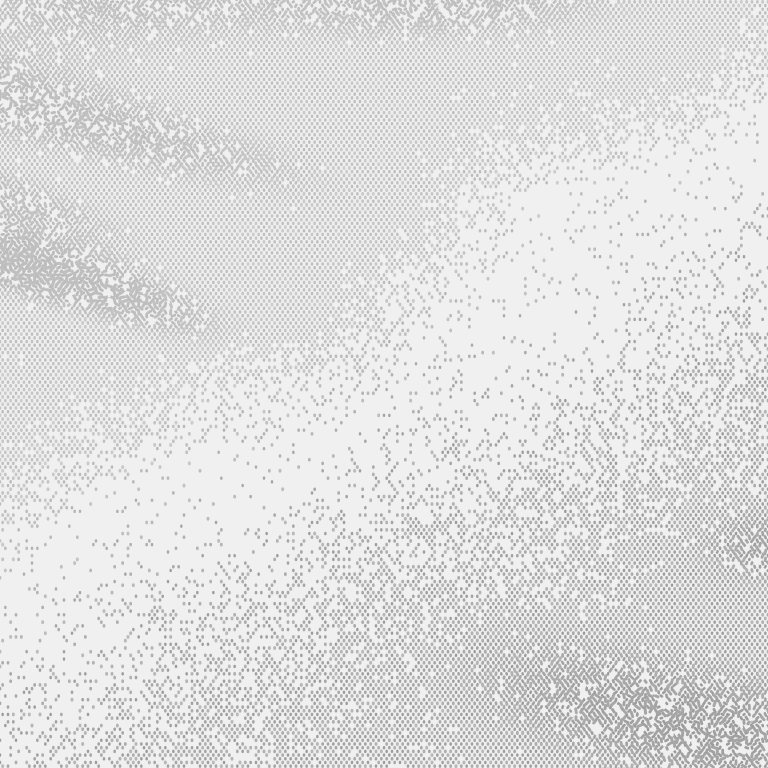
A WebGL 1 fragment shader for this background:

```glsl
precision highp float;
// Pale halftone paper: staggered grey dots thinning along a diagonal, with rough brushed bands.

#define COLUMNS 144.0
#define ROWS 208.0
#define PAPER 0.94
#define UPPER_INK 0.73
#define LOWER_INK 0.60
#define DOT_RADIUS 0.00175
#define DOT_STRETCH 0.0006
#define STROKE_STRETCH 0.0042
#define MIN_PRESENCE 0.10

uniform vec2 u_resolution;

float hash(vec2 p) {
  vec3 q = fract(vec3(p.xyx) * 0.1031);
  q += dot(q, q.yzx + 33.33);
  return fract((q.x + q.y) * q.z);
}

float noise(vec2 p) {
  vec2 i = floor(p), f = fract(p);
  f = f * f * (3.0 - 2.0 * f);
  return mix(mix(hash(i), hash(i + vec2(1.0, 0.0)), f.x),
             mix(hash(i + vec2(0.0, 1.0)), hash(i + 1.0), f.x), f.y);
}

// Soft elliptical patch
float patchAt(vec2 p, vec2 center, vec2 radii) {
  vec2 q = (p - center) / radii;
  return exp(-dot(q, q));
}

// Soft band from a to b, fading towards b
float band(vec2 p, vec2 a, vec2 b, float width) {
  vec2 ab = b - a;
  float t = clamp(dot(p - a, ab) / dot(ab, ab), 0.0, 1.0);
  vec2 q = (p - a - ab * t) / width;
  return exp(-dot(q, q)) * (1.0 - 0.75 * t * t);
}

// Signed distance from the bright diagonal, positive above it
float diagonal(vec2 p) {
  return (p.y - 0.22 - 0.58 * p.x) / 1.156;
}

// How far the dots turn into rough strokes
float roughness(vec2 p) {
  float r = 1.3 * band(p, vec2(-0.04, 0.68), vec2(0.30, 0.57), 0.042);
  r += 0.65 * band(p, vec2(-0.03, 0.76), vec2(0.20, 0.68), 0.035);
  r += 0.85 * band(p, vec2(-0.03, 0.88), vec2(0.46, 0.75), 0.055);
  r += 0.75 * patchAt(p, vec2(0.56, 1.0), vec2(0.28, 0.06));
  r += 0.60 * patchAt(p, vec2(0.10, 1.0), vec2(0.22, 0.08));
  r += 0.75 * band(p, vec2(0.96, 0.04), vec2(0.56, 0.14), 0.10);
  r += 0.60 * patchAt(p, vec2(1.0, 0.29), vec2(0.11, 0.06));
  return min(r, 1.3);
}

// Chance that a grid place holds a mark
float presence(vec2 p, float rough) {
  float s = diagonal(p);
  float above = smoothstep(-0.02, 0.20, s);
  float below = 0.92 * smoothstep(-0.04, 0.46, -s);
  float soft = 0.45 * patchAt(p, vec2(0.41, 0.56), vec2(0.10, 0.08));
  float clearing = 0.50 * patchAt(p, vec2(0.71, 0.75), vec2(0.13, 0.06));
  float drift = 0.22 * (noise(p * 9.0) - 0.5);
  return max(MIN_PRESENCE, above + below + soft - clearing + drift + 0.5 * rough);
}

// Distance to a capsule centred on the origin
float capsule(vec2 p, vec2 dir, float halfLength, float radius) {
  float t = clamp(dot(p, dir), -halfLength, halfLength);
  return length(p - dir * t) - radius;
}

void main() {
  float unit = min(u_resolution.x, u_resolution.y);
  vec2 uv = gl_FragCoord.xy / unit;
  float pixel = 1.0 / unit;
  float shade = PAPER;
  float baseRow = floor(uv.y * ROWS);

  // Nearby marks, laid down in one fixed order so overlaps agree
  for (int j = -1; j <= 1; j++) {
    float row = baseRow + float(j);
    float stagger = 0.5 * mod(row, 2.0);
    float baseColumn = floor(uv.x * COLUMNS - stagger);
    for (int i = -1; i <= 1; i++) {
      vec2 cell = vec2(baseColumn + float(i), row);
      vec2 center = (cell + vec2(0.5 + stagger, 0.5)) / vec2(COLUMNS, ROWS);
      float rough = roughness(center);
      float pick = hash(cell + 17.0);
      float vary = hash(cell + 71.0);
      float turn = hash(cell + 139.0);

      // Shape: upright dots, or tilted strokes where rough
      float wild = smoothstep(0.15, 0.9, rough);
      float angle = (turn - 0.5) * 3.0 * wild;
      float stretch = mix(DOT_STRETCH, STROKE_STRETCH, wild * vary);
      float radius = DOT_RADIUS * (0.88 + 0.2 * vary + 0.25 * max(rough - 0.5, 0.0));
      float d = capsule(uv - center, vec2(sin(angle), cos(angle)), stretch, radius);
      float cover = clamp(0.5 - d / pixel, 0.0, 1.0);
      cover *= step(pick, presence(center, rough));

      // Tone: darker low down, with some paper-coloured cuts in rough parts
      float ink = mix(LOWER_INK, UPPER_INK, smoothstep(-0.15, 0.15, diagonal(center)));
      ink = mix(ink, PAPER, 0.38 * vary * (1.0 - 0.7 * wild));
      float cut = step(1.0 - 0.22 * wild * step(rough, 1.05), hash(cell + 211.0));
      shade = mix(shade, mix(ink, PAPER, cut), cover);
    }
  }
  gl_FragColor = vec4(vec3(shade), 1.0);
}
```
